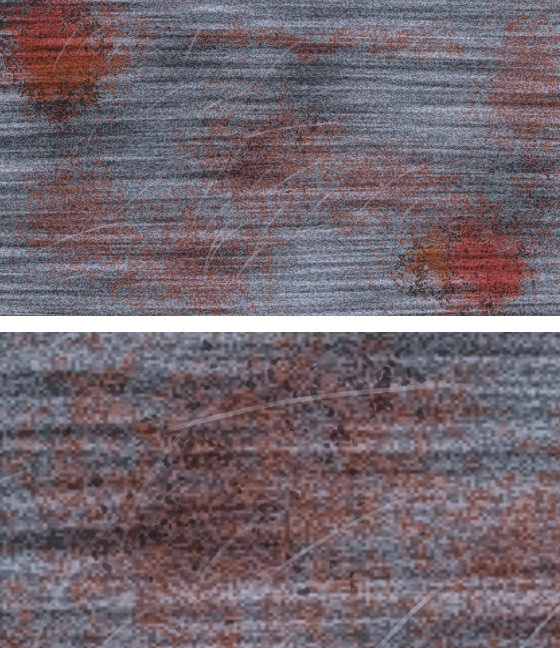
Top, the full canvas; bottom, a detail of the centre.
This texture is drawn by a Shadertoy shader. Its source:

```glsl
// Brushed blue-grey steel with streaks, rust stains, burnt patches and pale scratches.

#define STREAK_CONTRAST 0.50
#define GRAIN_CONTRAST 0.60
#define RUST_AMOUNT 0.80
#define SPECKLE_SCALE 150.0
#define SCRATCH_COUNT 40
#define SCRATCH_STRENGTH 0.50
#define DOT_COUNT 6
#define STEEL_DARK vec3(0.20, 0.22, 0.25)
#define STEEL_LIGHT vec3(0.65, 0.67, 0.75)
#define RUST_DARK vec3(0.26, 0.16, 0.17)
#define RUST_LIGHT vec3(0.67, 0.48, 0.50)
#define SOOT vec3(0.17, 0.13, 0.14)

// Soft ellipses: centre, radii
const vec4 RUST[8] = vec4[](
    vec4(0.22, 0.84, 0.28, 0.24), vec4(0.84, 0.49, 0.34, 0.22),
    vec4(0.25, 0.30, 0.22, 0.24), vec4(0.62, 0.17, 0.30, 0.28),
    vec4(1.68, 0.72, 0.20, 0.36), vec4(1.50, 0.22, 0.34, 0.26),
    vec4(1.20, 0.42, 0.26, 0.20), vec4(1.05, 0.87, 0.70, 0.05));
const vec4 SHADOWS[6] = vec4[](
    vec4(0.02, 1.00, 0.16, 0.12), vec4(0.19, 0.61, 0.13, 0.14),
    vec4(0.96, 0.70, 0.13, 0.16), vec4(0.59, 0.81, 0.15, 0.12),
    vec4(0.83, 0.50, 0.13, 0.09), vec4(1.66, 0.37, 0.16, 0.13));
// Burnt patches: centre, radius, hue from red to orange
const vec4 BURNS[4] = vec4[](
    vec4(0.13, 0.87, 0.18, 0.05), vec4(0.20, 0.77, 0.16, 0.75),
    vec4(1.37, 0.16, 0.11, 1.00), vec4(1.54, 0.15, 0.15, 0.10));

float hash(vec2 p) {
    vec3 q = fract(p.xyx * vec3(0.1031, 0.1030, 0.0973));
    q += dot(q, q.yzx + 33.33);
    return fract((q.x + q.y) * q.z);
}

vec2 hash2(vec2 p) {
    return vec2(hash(p), hash(p + 71.7));
}

float noise(vec2 p) {
    vec2 i = floor(p), f = fract(p);
    f = f * f * (3.0 - 2.0 * f);
    return mix(mix(hash(i), hash(i + vec2(1, 0)), f.x),
               mix(hash(i + vec2(0, 1)), hash(i + vec2(1, 1)), f.x), f.y);
}

float fbm(vec2 p) {
    float sum = 0.0, gain = 0.5;
    for (int i = 0; i < 4; i++) {
        sum += gain * noise(p);
        p = p * 2.1 + 17.3;
        gain *= 0.5;
    }
    return sum / 0.9375;
}

float blob(vec2 p, vec2 centre, vec2 radius) {
    vec2 q = (p - centre) / radius;
    return exp(-1.3 * dot(q, q));
}

// Cellular flecks; density is the chance that a cell holds one
float flecks(vec2 p, float density) {
    vec2 cell = floor(p);
    float cover = 0.0;
    for (int k = 0; k < 9; k++) {
        vec2 id = cell + vec2(k % 3, k / 3) - 1.0;
        float d = length(p - id - hash2(id));
        float size = 0.35 + 0.4 * hash(id + 5.1);
        cover = max(cover, step(hash(id + 9.4), density) * (1.0 - smoothstep(size - 0.3, size + 0.25, d)));
    }
    return cover;
}

// Shallow arcs, mostly rising to the right
float scratches(vec2 p, float pixel) {
    float sum = 0.0;
    for (int i = 0; i < SCRATCH_COUNT; i++) {
        vec2 seed = vec2(i, 3.7);
        vec2 start = vec2(0.15, 0.08) + hash2(seed) * vec2(1.25, 0.85);
        float angle = mix(0.05, 1.15, hash(seed + 20.0));
        float c = cos(angle), s = sin(angle);
        vec2 q = mat2(c, -s, s, c) * (p - start);
        float bend = mix(-2.4, -0.4, hash(seed + 30.0));
        float reach = mix(0.06, 0.24, hash(seed + 40.0));
        float d = abs(q.y - bend * q.x * q.x) / sqrt(1.0 + 4.0 * bend * bend * q.x * q.x);
        float width = mix(0.0006, 0.0020, hash(seed + 50.0));
        float line = 1.0 - smoothstep(width, width + 1.3 * pixel, d);
        sum += line * (1.0 - smoothstep(0.3 * reach, reach, abs(q.x))) * mix(0.2, 1.0, hash(seed + 60.0));
    }
    return min(sum, 1.2);
}

void mainImage(out vec4 fragColor, in vec2 fragCoord) {
    vec2 p = fragCoord / iResolution.y;
    float pixel = 1.0 / iResolution.y;
    vec2 warped = p + 0.14 * (vec2(fbm(p * 8.0), fbm(p * 8.0 + 40.0)) - 0.5);

    // Brushed streaks with a slight wave, and fine grain
    vec2 brush = vec2(p.x, p.y + 0.012 * sin(p.x * 2.3 + p.y * 4.0));
    float streak = 0.35 * noise(brush * vec2(1.3, 24.0)) + 0.85 * noise(brush * vec2(2.8, 74.0) + 9.0)
                 + 0.85 * noise(brush * vec2(6.0, 150.0) + 31.0) - 1.02;
    float glint = smoothstep(0.70, 0.98, noise(brush * vec2(2.2, 115.0) + 63.0));
    float grain = noise(p * vec2(235.0, 285.0)) - 0.5;
    float tone = 0.45 + 0.11 * smoothstep(0.2, 1.2, p.x) + 0.20 * (fbm(p * 3.0 + 4.0) - 0.5);
    tone += STREAK_CONTRAST * streak + GRAIN_CONTRAST * grain + 0.22 * glint;

    // Dark smudges
    float shade = 0.0;
    for (int i = 0; i < 6; i++) shade = max(shade, blob(warped, SHADOWS[i].xy, SHADOWS[i].zw));
    tone = clamp(tone - 0.22 * shade, 0.0, 1.1);

    // Finely mottled rust stain, worn off along the pale streaks
    float stain = 0.0;
    for (int i = 0; i < 8; i++) stain = max(stain, blob(warped, RUST[i].xy, RUST[i].zw));
    float mottle = fbm(p * 55.0 + 12.0) - 0.5;
    float rust = smoothstep(0.15, 0.95, stain + 1.1 * mottle + 0.6 * (fbm(p * 7.0 + 80.0) - 0.5));
    rust *= RUST_AMOUNT * (1.0 - 0.5 * smoothstep(0.5, 0.9, tone));
    vec3 rustTone = mix(RUST_DARK, RUST_LIGHT, tone);
    rustTone += vec3(0.03, -0.01, -0.05) * smoothstep(0.0, 0.2, mottle);
    vec3 color = mix(mix(STEEL_DARK, STEEL_LIGHT, tone), rustTone, rust);

    // Burnt red and orange patches
    float heat = 0.0;
    for (int i = 0; i < 4; i++) {
        float burn = blob(warped, BURNS[i].xy, vec2(BURNS[i].z));
        vec3 ember = mix(vec3(0.60, 0.19, 0.18), vec3(0.55, 0.27, 0.15), BURNS[i].w);
        float cover = smoothstep(0.1, 1.0, burn + 0.6 * mottle);
        color = mix(color, ember * (0.55 + 0.75 * tone), 0.72 * cover);
        heat = max(heat, burn);
    }

    // Soot flecks in clumps around the burnt rims
    float rim = smoothstep(0.10, 0.4, heat) * (1.0 - 0.7 * smoothstep(0.5, 0.95, heat));
    float clump = smoothstep(-0.12, 0.15, fbm(p * 24.0 + 5.0) - 0.5);
    float density = 0.60 * clump * max(rim, 0.7 * shade * smoothstep(0.25, 0.7, stain));
    vec2 ragged = p + 0.008 * (vec2(noise(p * 120.0), noise(p * 120.0 + 50.0)) - 0.5);
    color = mix(color, SOOT * (0.7 + 0.7 * tone), 0.65 * flecks(ragged * SPECKLE_SCALE, density));

    // Pale scratches and small round dents
    float wear = SCRATCH_STRENGTH * scratches(p + 0.004 * noise(p * 18.0), pixel) * (0.45 + 0.8 * noise(p * 45.0));
    for (int i = 0; i < DOT_COUNT; i++) {
        vec2 centre = vec2(0.6, 0.15) + hash2(vec2(i, 8.3)) * vec2(0.8, 0.8);
        wear = max(wear, 0.5 * (1.0 - smoothstep(0.004, 0.010, length(p - centre))));
    }
    color = mix(color, vec3(0.70, 0.71, 0.78), clamp(wear, 0.0, 0.7));

    fragColor = vec4(clamp(color, 0.0, 1.0), 1.0);
}
```
